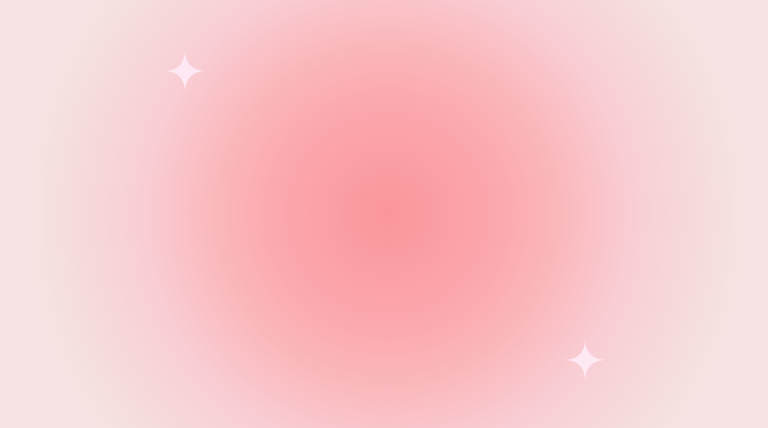
This background is drawn by a Shadertoy shader. Its source:

```glsl
// Soft rose radial glow on pale blush, with two four-pointed sparkles.

// Linear ramp from 0 at a to 1 at b
float ramp(float a, float b, float x) {
    return clamp((x - a) / (b - a), 0.0, 1.0);
}

// Colour of the glow at a distance from its centre
vec3 glowColor(float r) {
    vec3 color = vec3(0.980, 0.588, 0.608);
    color = mix(color, vec3(0.984, 0.652, 0.674), ramp(0.00, 0.24, r));
    color = mix(color, vec3(0.982, 0.715, 0.730), ramp(0.24, 0.39, r));
    color = mix(color, vec3(0.978, 0.775, 0.795), ramp(0.39, 0.51, r));
    color = mix(color, vec3(0.974, 0.806, 0.832), ramp(0.51, 0.57, r));
    color = mix(color, vec3(0.965, 0.848, 0.856), ramp(0.57, 0.70, r));
    return mix(color, vec3(0.961, 0.894, 0.889), ramp(0.70, 0.84, r));
}

// Approximate signed distance to a concave four-pointed star
float sparkle(vec2 p, float reach) {
    vec2 root = sqrt(max(abs(p), vec2(1e-5)));
    float sum = root.x + root.y;
    return (sum * sum - reach) / length(sum / root);
}

void mainImage(out vec4 fragColor, in vec2 fragCoord) {
    // Canvas heights, measured from the middle
    vec2 p = (fragCoord - 0.5 * iResolution.xy) / iResolution.y;
    float pixel = 1.0 / iResolution.y;

    // Radial glow
    vec3 color = glowColor(length(p - vec2(0.008, 0.0)));

    // Sparkles at upper left and lower right
    for (float side = -1.0; side < 2.0; side += 2.0) {
        vec2 center = vec2(0.0025, -0.0035) + side * vec2(0.4675, -0.3375);
        float d = sparkle(p - center, 0.052);
        float cover = 1.0 - smoothstep(-0.7 * pixel, 0.7 * pixel, d);
        color = mix(color, vec3(0.992, 0.910, 0.957), cover);
    }

    fragColor = vec4(color, 1.0);
}
```
